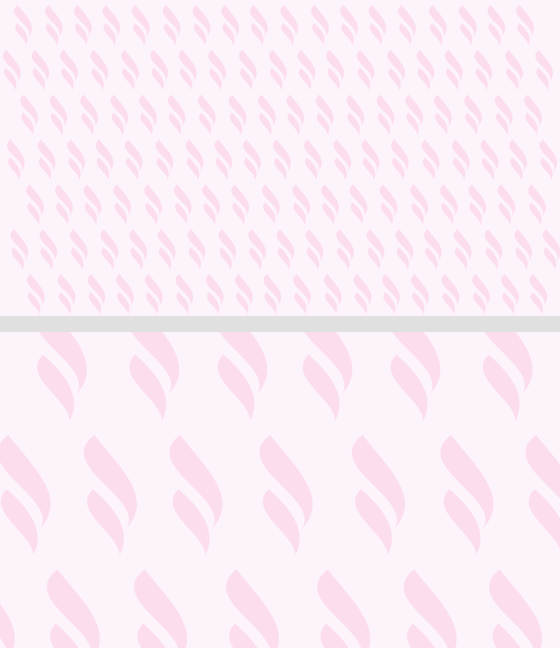
Top: the whole. Bottom: its middle third, enlarged.
Reproduce this pattern procedurally as a Shadertoy shader.

```glsl
// Staggered rows of pale pink two-part flame curls on a blush ground.
#define UNITS 432.0              // canvas height in design units
#define PITCH vec2(40.43, 61.3)  // spacing across and down
#define ROWS 7.0
#define COLUMNS 18.0             // odd rows hold one more
#define TOP 7.0                  // top of the first row
#define STAGGER 21.7             // left shift of odd rows
#define JITTER 1.3               // sideways wander of each curl
#define GROUND vec3(0.988, 0.953, 0.985)
#define PINK vec3(0.988, 0.867, 0.930)

// Cubic Bernstein curve: x along an edge as t runs from top to bottom.
float edgeX(vec4 c, float t) {
    float s = 1.0 - t;
    return dot(c, vec4(s * s * s, 3.0 * s * s * t, 3.0 * s * t * t, t * t * t));
}

// Approximate distance to a lobe bounded by a left and a right curve.
float lobe(vec2 p, float top, float height, vec4 left, vec4 right) {
    float y = p.y - top;
    float t = clamp(y / height, 0.0, 1.0);
    float sides = max(edgeX(left, t) - p.x, p.x - edgeX(right, t));
    return max(0.75 * sides, max(-y, y - height));
}

// Large upper flame and the small one tucked beneath it; tip at the origin.
float flameCurl(vec2 p) {
    float upper = lobe(p, 0.0, 42.5,
        vec4(0.0, -18.5, 22.5, 14.7), vec4(0.0, 10.9, 27.4, 14.7));
    float lower = lobe(p, 24.7, 30.0,
        vec4(-0.7, -10.7, 10.8, 11.5), vec4(-0.7, 10.8, 16.7, 11.5));
    return min(upper, lower);
}

void mainImage(out vec4 fragColor, in vec2 fragCoord) {
    float pixel = UNITS / iResolution.y;
    vec2 p = vec2(fragCoord.x, iResolution.y - fragCoord.y) * pixel;

    // Row, with a start that drifts right down the canvas
    float row = floor((p.y - TOP + 3.0) / PITCH.y);
    float odd = mod(row, 2.0);
    float start = 24.0 + row * (5.1 - 0.35 * row) - STAGGER * odd;

    // Column, with a small wave in the spacing
    float column = floor((p.x - start + 10.0) / PITCH.x);
    float wander = 0.6 + JITTER * cos(1.4 * column - 1.8 + 2.0 * row);
    vec2 tip = vec2(start + wander, TOP) + vec2(column, row) * PITCH;

    // Only whole curls that belong to the grid
    bool inside = row >= 0.0 && row < ROWS
        && column >= 0.0 && column < COLUMNS + odd;

    float d = flameCurl(p - tip);
    float cover = inside ? 1.0 - smoothstep(-0.6 * pixel, 0.6 * pixel, d) : 0.0;
    fragColor = vec4(mix(GROUND, PINK, cover), 1.0);
}
```
